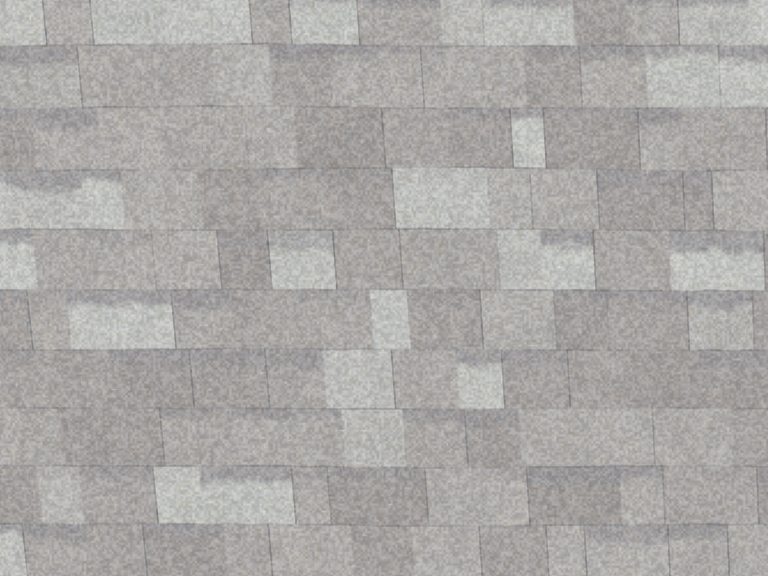
Write a Shadertoy shader that draws this texture.

```glsl
// Weathered grey asphalt roof shingles: staggered tabs, soft shade bands, thin seams and granules.

const float ROW_PITCH = 0.109;   // height of the top courses
const float FIRST_ROW = 0.078;   // distance from the top to the first course line
const float TAB_WIDTH = 0.114;   // mean tab width
const vec3 DARK_TAB  = vec3(0.635, 0.620, 0.612);
const vec3 MID_TAB   = vec3(0.683, 0.675, 0.664);
const vec3 LIGHT_TAB = vec3(0.748, 0.753, 0.740);
const vec3 SHADE     = vec3(0.605, 0.597, 0.605);
const vec3 SEAM      = vec3(0.475, 0.470, 0.475);

float hash(vec2 p) {
    vec3 q = fract(p.xyx * vec3(0.1031, 0.1030, 0.0973));
    q += dot(q, q.yzx + 33.33);
    return fract((q.x + q.y) * q.z);
}

float noise(vec2 p) {
    vec2 i = floor(p), f = fract(p);
    f = f * f * (3.0 - 2.0 * f);
    return mix(mix(hash(i), hash(i + vec2(1, 0)), f.x),
               mix(hash(i + vec2(0, 1)), hash(i + vec2(1, 1)), f.x), f.y);
}

// Left edge of a tab, in tab widths
float tabEdge(float tab, float row) {
    return tab + 0.68 * hash(vec2(tab + 31.0, row * 7.0 + 53.0));
}

// Tab tone with an irregular shade band under the course above
vec3 tabColor(float tab, float row, float v, vec2 p) {
    vec2 id = vec2(tab + 70.0, row * 3.0 + 90.0);
    float pick = hash(id);
    vec3 color = mix(DARK_TAB, MID_TAB, smoothstep(0.05, 0.60, pick));
    color = mix(color, LIGHT_TAB, smoothstep(0.70, 0.84, pick));
    color += 0.02 * (hash(id + 17.0) - 0.5);

    float ragged = v + 0.14 * (noise(p * vec2(50.0, 90.0)) - 0.5);
    float depth = mix(0.16, 0.36, hash(id + 29.0));
    float band = 1.0 - smoothstep(depth - 0.10, depth + 0.07, ragged);
    float strength = smoothstep(0.30, 0.60, hash(id + 43.0));
    return mix(color, SHADE, 0.85 * band * strength);
}

// Seam coverage along one tab edge; some edges have no visible seam
float seamMask(float dist, float tab, float row, float blur) {
    float strength = smoothstep(0.35, 0.70, hash(vec2(tab + 11.0, row + 211.0)));
    return strength * (1.0 - smoothstep(0.0006, 0.0011 + blur, abs(dist)));
}

// One course of tabs; v runs from 0 at its top to 1 at its bottom
vec3 courseColor(vec2 p, float row, float v, float blur) {
    float lean = mix(0.105, 0.035, p.x / 1.333);
    float x = (p.x - lean * v * ROW_PITCH) / TAB_WIDTH + hash(vec2(row + 5.0, 8.0));
    float tab = floor(x);
    if (x < tabEdge(tab, row)) tab -= 1.0;

    float fromLeft = (x - tabEdge(tab, row)) * TAB_WIDTH;
    float fromRight = (x - tabEdge(tab + 1.0, row)) * TAB_WIDTH;
    float soft = 0.0012 + blur;
    vec3 color = tabColor(tab, row, v, p);
    color = mix(tabColor(tab - 1.0, row, v, p), color, smoothstep(-soft, soft, fromLeft));
    color = mix(color, tabColor(tab + 1.0, row, v, p), smoothstep(-soft, soft, fromRight));

    float seam = max(seamMask(fromLeft, tab, row, blur),
                     seamMask(fromRight, tab + 1.0, row, blur));
    seam *= 0.55 + 0.45 * noise(p * 45.0);
    return mix(color, SEAM, 0.75 * seam);
}

// Fine mineral grain with sparse pale flecks
vec3 granules(vec2 p) {
    float fine = noise(p * 250.0) - 0.5;
    float coarse = noise(p * 125.0 + 40.0) - 0.5;
    float mottle = noise(p * 24.0 + 9.0) - 0.5;
    float fleck = smoothstep(0.86, 0.98, noise(p * 170.0 + 83.0));
    float tint = noise(p * 150.0 + 61.0) - 0.5;
    return vec3(0.120 * fine + 0.055 * coarse + 0.022 * mottle)
         + tint * vec3(0.018, 0.0, -0.018)
         + fleck * vec3(0.055, 0.050, 0.035);
}

void mainImage(out vec4 fragColor, in vec2 fragCoord) {
    vec2 p = fragCoord / iResolution.y;
    float blur = 0.8 / iResolution.y;

    // Courses shrink slightly towards the bottom and sag a little
    float sag = 0.007 * (noise(vec2(p.x * 2.5, p.y * 7.0)) - 0.5)
              + 0.002 * (noise(vec2(p.x * 30.0, p.y * 9.0)) - 0.5);
    float s = (1.0 - p.y + sag - FIRST_ROW) / ROW_PITCH;
    float course = s + 0.0061 * s * s;

    // Blend the two courses nearest to the line between them
    float row = floor(course + 0.5);
    float v = course - row;
    float lineDist = v * ROW_PITCH;
    float soft = 0.001 + blur;
    vec3 color = mix(courseColor(p, row - 1.0, v + 1.0, blur),
                     courseColor(p, row, v, blur),
                     smoothstep(-soft, soft, lineDist));

    // Worn lower lip of each course
    float lip = 1.0 - smoothstep(0.0005, 0.0018 + blur, abs(lineDist));
    float wear = smoothstep(0.15, 0.85, noise(vec2(p.x * 16.0, row * 5.0 + 60.0)));
    color = mix(color, SEAM, lip * mix(0.12, 0.45, wear));

    fragColor = vec4(clamp(color + granules(p), 0.0, 1.0), 1.0);
}
```
